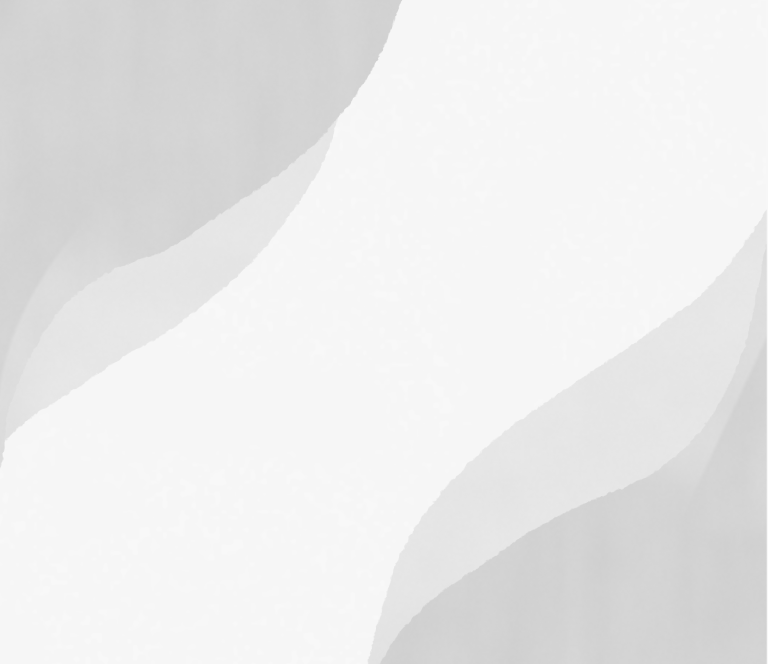
This background is drawn by a WebGL 2 fragment shader. Its source:

```glsl
#version 300 es
precision highp float;
// Pale paper with layered grey watercolour waves in two opposite corners.
// Each wave edge is a smooth spline over the rising diagonal, roughened by
// noise; the washes are tinted with soft brush streaks and fine grain.
uniform vec2 u_resolution;
out vec4 fragColor;

float hash(vec2 p) {
  vec3 q = fract(vec3(p.xyx) * 0.1031);
  q += dot(q, q.yzx + 33.33);
  return fract((q.x + q.y) * q.z);
}

float noise(vec2 p) {
  vec2 i = floor(p), f = fract(p);
  f = f * f * (3.0 - 2.0 * f);
  return mix(mix(hash(i), hash(i + vec2(1, 0)), f.x),
             mix(hash(i + vec2(0, 1)), hash(i + vec2(1, 1)), f.x), f.y);
}

float fbm(vec2 p) {
  float sum = 0.0, amp = 0.5;
  for (int i = 0; i < 4; i++) {
    sum += amp * noise(p);
    p = p * 2.03 + 17.3;
    amp *= 0.5;
  }
  return sum;
}

// Catmull-Rom spline through evenly spaced knots, t counted in knots.
float spline(float knots[13], float t) {
  t = clamp(t, 0.0, 11.999);
  int i = int(t);
  float f = fract(t);
  float a = knots[max(i - 1, 0)], b = knots[i];
  float c = knots[i + 1], d = knots[min(i + 2, 12)];
  return b + 0.5 * f * (c - a + f * (2.0 * a - 5.0 * b + 4.0 * c - d
         + f * (3.0 * (b - c) + d - a)));
}

// Edge offsets across the falling diagonal, one knot every 80 units.
const float upperDark[13] = float[13](475., 418., 385., 370., 382., 417.,
  433., 449., 458., 454., 436., 403., 360.);
const float upperLight[13] = float[13](447., 447., 463., 479., 500., 510.,
  514., 504., 485., 446., 400., 350., 300.);
const float lowerLight[13] = float[13](1040., 998., 957., 937., 932., 937.,
  951., 968., 982., 995., 991., 976., 955.);
const float lowerDark[13] = float[13](1052., 1033., 1033., 1047., 1062., 1087.,
  1120., 1133., 1121., 1090., 1039., 985., 930.);

void main() {
  // The canvas spans 768 x 664 units, y running downwards here.
  vec2 uv = gl_FragCoord.xy / u_resolution;
  vec2 p = vec2(uv.x, 1.0 - uv.y) * vec2(768, 664);
  float unit = 768.0 / u_resolution.x;
  float along = p.x - p.y;
  float across = p.x + p.y + 3.0 * (noise(p * 0.22) - 0.5)
               + 1.6 * (noise(p * 0.6) - 0.5);

  // Signed distances, positive inside each wash.
  float tUpper = along / 80.0 + 6.0, tLower = along / 80.0 + 4.0;
  float dUpperDark = 0.7 * (spline(upperDark, tUpper) - across);
  float dUpperLight = 0.7 * (spline(upperLight, tUpper) - across);
  float dLowerLight = 0.7 * (across - spline(lowerLight, tLower));
  float dLowerDark = 0.7 * (across - spline(lowerDark, tLower));
  float light = smoothstep(-unit, unit, max(dUpperLight, dLowerLight));
  float dark = smoothstep(-unit, unit, max(dUpperDark, dLowerDark));

  // Paper with faint pale flecks gathered along the diagonal.
  float flecks = smoothstep(0.62, 0.85, noise(p * 0.17))
               * smoothstep(0.4, 0.65, fbm(p * 0.012));
  float paper = 0.966 + 0.007 * flecks;

  // Mottled washes with vertical brush streaks.
  float mottling = fbm(p * 0.018) - 0.47;
  float streaks = fbm(vec2(p.x * 0.035, p.y * 0.006)) - 0.47;
  float grain = fbm(p * 0.35) - 0.47;
  float lightWash = 0.901 + 0.022 * mottling + 0.012 * grain;
  lightWash -= 0.02 * smoothstep(60.0, 0.0, p.x);
  lightWash -= 0.015 * smoothstep(590.0, 664.0, p.y);
  float darkWash = 0.826 + 0.022 * mottling + 0.025 * streaks + 0.012 * grain;

  // Translucent overlaps beside the steep ends of both dark waves.
  float upperSide = p.x - 0.0021 * pow(max(385.0 - p.y, 0.0), 2.0)
                  - 0.17 * (385.0 - p.y);
  float upperVeil = smoothstep(-3.0, 3.0, upperSide)
                  * smoothstep(200.0, 290.0, p.y) * smoothstep(190.0, 90.0, p.x);
  float lowerSide = 768.0 - p.x - 0.47 * (p.y - 335.0);
  float lowerVeil = smoothstep(-3.0, 3.0, lowerSide)
                  * smoothstep(530.0, 440.0, p.y) * smoothstep(620.0, 690.0, p.x);
  darkWash += 0.035 * upperVeil + 0.035 * lowerVeil;
  darkWash += 0.012 * smoothstep(660.0, 720.0, p.x)
            * smoothstep(545.0, 515.0, p.y) * smoothstep(400.0, 470.0, p.y);

  float shade = mix(mix(paper, lightWash, light), darkWash, dark);
  shade = mix(shade, 0.97, smoothstep(766.0, 767.5, p.x));
  fragColor = vec4(vec3(shade), 1.0);
}
```
